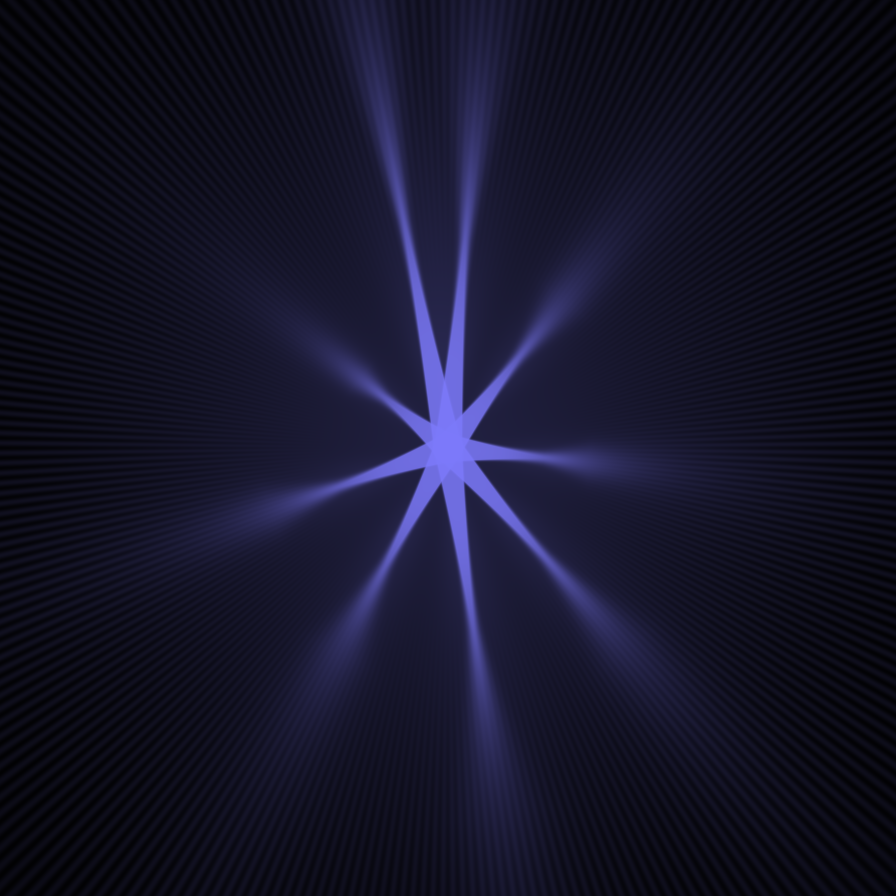
A WebGL 2 fragment shader for this background:

```glsl
#version 300 es
precision highp float;
// A violet starburst: nine tapered rays of differing reach leave the centre,
// crisp at the root and blurring outward, over a dim halo that is cut by
// fine radial stripes, which grow stronger towards the sides.

uniform vec2 u_resolution;
out vec4 fragColor;

const int RAY_COUNT = 9;
const vec3 RAY_COLOR = vec3(0.485, 0.475, 0.98);
const vec3 HALO_TINT = vec3(0.51, 0.5, 1.0);
const float STRIPE_COUNT = 280.0;

// Each ray: direction in degrees, length of its bright part.
const vec2 RAYS[RAY_COUNT] = vec2[](
    vec2(101.0, 0.26), vec2(85.3, 0.235), vec2(52.0, 0.13),
    vec2(-5.8, 0.108), vec2(-48.4, 0.165), vec2(-82.0, 0.205),
    vec2(-118.0, 0.15), vec2(-160.5, 0.13), vec2(141.5, 0.092));

// Rotates p so that the ray direction becomes the x axis.
vec2 toRaySpace(vec2 p, float degrees) {
    float a = radians(degrees);
    vec2 dir = vec2(cos(a), sin(a));
    return vec2(dot(p, dir), dot(p, vec2(-dir.y, dir.x)));
}

// Tapered beam: a narrow wedge whose edge softens with distance.
float beam(vec2 q, float reach, float pixel) {
    float along = max(q.x, 0.0);
    float x = along / reach;
    float halfWidth = 0.0145 * pow(max(1.0 - x, 0.0), 1.2);
    float blur = max(pixel, 0.0016) + min(0.005 * x * x * x, 0.1 * along);
    float outside = max(length(vec2(min(q.x, 0.0), q.y)) - halfWidth, 0.0);
    float edge = exp(-outside * outside / (blur * blur));
    return 0.86 * edge / (1.0 + 0.4 * x * x * x * x);
}

// Broad faint fan of light around a ray.
float fan(vec2 q, float reach) {
    float slope = q.y / max(q.x, 0.001);
    return step(0.0, q.x) * exp(-slope * slope / 0.04 - q.x / (2.2 * reach));
}

// Radial stripes, faded out where they are too fine to resolve.
float stripes(vec2 p, float count, float pixel) {
    float period = 6.28318 * length(p) / count;
    float visible = smoothstep(1.2, 4.0, period / pixel);
    return 0.5 + 0.5 * visible * cos(atan(p.y, p.x) * count);
}

void main() {
    float scale = min(u_resolution.x, u_resolution.y);
    vec2 p = (gl_FragCoord.xy - 0.5 * u_resolution) / scale;
    float pixel = 1.0 / scale;
    float r = length(p);

    // Rays overlap like translucent sheets
    float shade = 1.0;
    float fans = 0.0;
    for (int i = 0; i < RAY_COUNT; i++) {
        vec2 q = toRaySpace(p, RAYS[i].x);
        shade *= 1.0 - beam(q, RAYS[i].y, pixel);
        fans += fan(q, RAYS[i].y);
    }

    // Halo with its stripes, deepest at the left and right
    float halo = 0.265 * exp(-1.7 * r) + 0.085 * fans * smoothstep(0.0, 0.12, r);
    float depth = smoothstep(0.12, 0.62, length(p * vec2(1.1, 0.8)));
    depth *= 1.0 - 0.5 * min(fans, 1.0);
    halo *= 1.0 - 0.85 * depth * stripes(p, STRIPE_COUNT, pixel);

    vec3 color = mix(HALO_TINT * halo, RAY_COLOR, 1.0 - shade);
    fragColor = vec4(color, 1.0);
}
```
